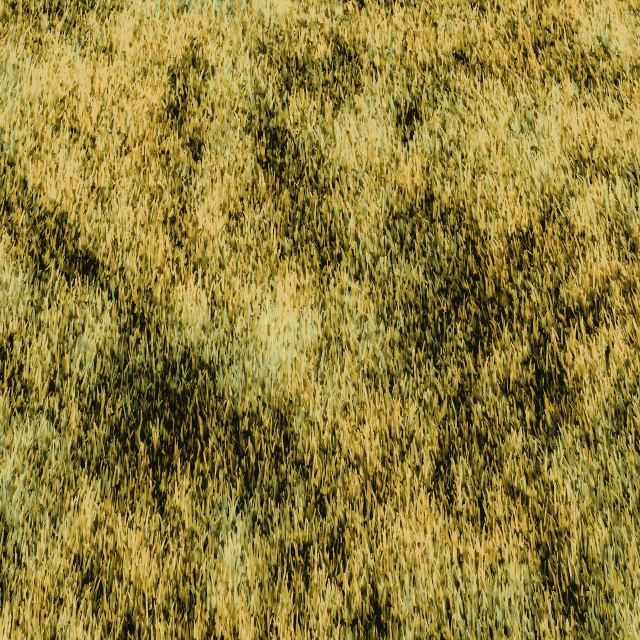
Reproduce this texture procedurally as a WebGL 2 fragment shader.

```glsl
#version 300 es
precision highp float;
// Sunlit meadow of dense dry grass: layered thin blades over dark diagonal hollows.

uniform vec2 u_resolution;
out vec4 fragColor;

const int LAYERS = 26;
const vec2 CELL_SMALL = vec2(0.014, 0.026);   // blade spacing, finest layer
const vec2 CELL_LARGE = vec2(0.021, 0.074);   // blade spacing, coarsest layer
const float HALF_WIDTH_MIN = 0.0011;
const float HALF_WIDTH_MAX = 0.0020;
const float PERSPECTIVE = 0.30;               // shortens blades towards the top
const float BASE_SHADE = 0.57;
const float CLUMP_CONTRAST = 1.75;
const float BLADE_CONTRAST = 0.85;
const float TIP_LIGHT = 0.40;
const float GRAIN = 0.62;
const float DEPTH_LIGHT = 0.24;

const vec3 DEEP = vec3(0.07, 0.07, 0.04);
const vec3 SHADOW = vec3(0.28, 0.26, 0.085);
const vec3 OLIVE = vec3(0.49, 0.43, 0.10);
const vec3 GOLD = vec3(0.73, 0.65, 0.22);
const vec3 STRAW = vec3(0.85, 0.79, 0.53);
const vec3 SAGE = vec3(0.55, 0.54, 0.33);
const vec3 COOL_TINT = vec3(0.93, 1.02, 1.08);
const vec3 WARM_TINT = vec3(1.07, 0.95, 0.82);

vec4 hash4(vec3 p) {
    vec4 q = fract(p.xyzx * vec4(0.1031, 0.1030, 0.0973, 0.1099));
    q += dot(q, q.wzxy + 33.33);
    return fract((q.xxyz + q.yzzw) * q.zywx);
}

float noise(vec2 p) {
    vec2 i = floor(p);
    vec2 f = fract(p);
    f = f * f * (3.0 - 2.0 * f);
    float a = hash4(vec3(i, 7.0)).x;
    float b = hash4(vec3(i + vec2(1.0, 0.0), 7.0)).x;
    float c = hash4(vec3(i + vec2(0.0, 1.0), 7.0)).x;
    float d = hash4(vec3(i + vec2(1.0, 1.0), 7.0)).x;
    return mix(mix(a, b, f.x), mix(c, d, f.x), f.y);
}

// Tufts and hollows: broad bands falling to the right, broken by upright clumps.
float clumps(vec2 p) {
    vec2 band = vec2(0.85 * p.x - 0.53 * p.y, 0.53 * p.x + 0.85 * p.y);
    float n = 0.35 * noise(band * vec2(4.5, 9.0) + 20.0);
    n += 0.33 * noise(p * vec2(14.0, 9.0) + 41.0);
    n += 0.32 * noise(p * vec2(36.0, 18.0) + 63.0);
    return n - 0.5;
}

// Dark to light through the grass colours.
vec3 ramp(float s) {
    vec3 c = mix(DEEP, SHADOW, smoothstep(0.0, 0.18, s));
    c = mix(c, OLIVE, smoothstep(0.16, 0.38, s));
    c = mix(c, GOLD, smoothstep(0.36, 0.58, s));
    return mix(c, STRAW, smoothstep(0.64, 1.0, s));
}

vec3 grassColor(vec2 root, float shade, float variety) {
    float patchHue = 0.6 * noise(root * vec2(5.0, 6.0) + 90.0) + 0.4 * noise(root * 17.0 + 33.0);
    float warmth = clamp(0.52 + 0.9 * (patchHue - 0.5) + 0.75 * (variety - 0.5), 0.0, 1.0);
    float sage = (1.0 - smoothstep(0.12, 0.42, warmth)) * smoothstep(0.3, 0.5, shade);
    vec3 c = mix(ramp(shade), SAGE * (0.6 + 0.65 * shade), 0.65 * sage);
    return c * mix(COOL_TINT, WARM_TINT, warmth);
}

void main() {
    vec2 p = gl_FragCoord.xy / u_resolution.y;
    float pixel = 1.0 / u_resolution.y;
    vec2 field = vec2(p.x, p.y + PERSPECTIVE * p.y * p.y);

    // Leaning speckle of seed heads and gaps, shared by every layer
    vec2 slanted = field + vec2(0.25 * field.y, 0.0);
    float grain = 0.6 * noise(slanted * vec2(200.0, 110.0)) + 0.4 * noise(slanted * vec2(100.0, 62.0) + 9.0) - 0.5;
    float height = 0.18 * (p.y - 0.45);

    // Shaded undergrowth
    float under = 0.14 + 0.9 * clumps(field) + 0.5 * grain + height;
    vec3 color = grassColor(field, under, 0.5);

    // Blades, from the back layer to the front
    for (int k = 0; k < LAYERS; k++) {
        float layer = float(k);
        float depth = layer / float(LAYERS - 1);
        vec2 cell = mix(CELL_SMALL, CELL_LARGE, fract(layer * 0.618));
        vec2 shift = hash4(vec3(layer, 3.0, 11.0)).xy * 9.0;
        vec2 id = floor(field / cell + shift);

        for (int j = 0; j >= -1; j--) {
            for (int i = -1; i <= 1; i++) {
                vec2 site = id + vec2(i, j);
                vec4 h = hash4(vec3(site, layer + 17.0));
                vec4 g = hash4(vec3(site, layer + 71.0));
                vec2 root = (site + h.xy - shift) * cell;
                float len = cell.y * mix(0.22, 1.0, h.z);
                float t = (field.y - root.y) / len;
                if (t < 0.0 || t > 1.0) continue;

                float lean = mix(0.22, -0.30, clamp(root.x, 0.0, 1.0)) + 0.7 * (g.x - 0.5);
                float bend = 0.5 * (g.y - 0.5);
                float spine = root.x + cell.x * (lean * t + bend * t * t);
                float width = mix(HALF_WIDTH_MIN, HALF_WIDTH_MAX, g.z) * pow(1.0 - t, 0.3);
                float cover = clamp((width - abs(field.x - spine)) / pixel + 0.5, 0.0, 1.0);
                cover *= smoothstep(0.0, 0.12, t) * smoothstep(0.0, 0.1, 1.0 - t);
                if (cover <= 0.0) continue;

                float shade = BASE_SHADE + height + CLUMP_CONTRAST * clumps(root);
                shade += BLADE_CONTRAST * (h.w - 0.5) + TIP_LIGHT * (t - 0.45);
                shade += GRAIN * grain + DEPTH_LIGHT * (depth - 0.6);
                color = mix(color, grassColor(root, shade, g.w), cover);
            }
        }
    }
    fragColor = vec4(clamp(color, 0.0, 1.0), 1.0);
}
```
